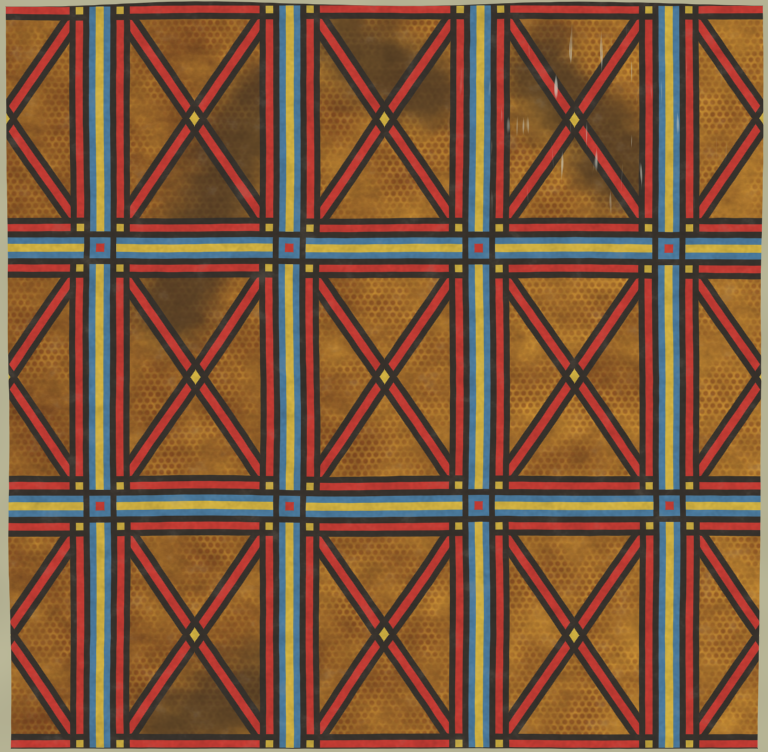
Write a Shadertoy shader that draws this pattern.

```glsl
// Painted cloth: blue and yellow bands frame amber panels, each crossed by a red X
float pixel;

vec2 hash2(vec2 p) {
    vec3 h = fract(p.xyx * vec3(0.1031, 0.1030, 0.0973));
    h += dot(h, h.yzx + 33.33);
    return fract((h.xx + h.yz) * h.zy);
}

// Gradient noise, about -0.7 to 0.7
float corner(vec2 cell, vec2 offset) {
    return dot(hash2(cell + offset + 50.0) * 2.0 - 1.0, -offset);
}
float noise(vec2 p) {
    vec2 i = floor(p), f = p - i, u = f * f * (3.0 - 2.0 * f);
    vec4 k;
    for (int n = 0; n < 4; n++) {
        vec2 o = vec2(n & 1, n >> 1);
        k[n] = corner(i, o) + dot(hash2(i + o + 50.0) * 2.0 - 1.0, f);
    }
    return mix(mix(k.x, k.y, u.x), mix(k.z, k.w, u.x), u.y);
}

float fbm(vec2 p) {
    float sum = 0.0, gain = 1.0;
    for (int n = 0; n < 4; n++) {
        sum += gain * noise(p);
        p = p * 2.03 + 7.1;
        gain *= 0.55;
    }
    return sum;
}

// Antialiased x < edge, and lo < x < hi
float under(float x, float edge) { return clamp((edge - x) / pixel + 0.5, 0.0, 1.0); }
float within(float x, float lo, float hi) { return under(x, hi) - under(x, lo); }

float segment(vec2 p, vec2 a, vec2 b) {
    vec2 ab = b - a;
    return length(p - a - ab * clamp(dot(p - a, ab) / dot(ab, ab), 0.0, 1.0));
}

// Staggered small dots: 1 at each centre
float honeycomb(vec2 p) {
    vec2 size = vec2(0.037, 0.064);
    vec2 a = (fract(p / size) - 0.5) * size;
    vec2 b = (fract(p / size + 0.5) - 0.5) * size;
    return 1.0 - smoothstep(0.006, 0.019, min(length(a), length(b)));
}

// Amber ground with dots, blotches and soft shadows
vec3 panel(vec2 p) {
    float blotch = fbm(p * vec2(2.6, 4.2));
    float grain = fbm(p * vec2(13.0, 19.0) + 3.0);
    float light = 0.52 + 0.45 * blotch + 0.24 * grain + 0.07 * (p.x - 2.0);
    vec3 col = mix(vec3(0.44, 0.25, 0.10), vec3(0.82, 0.58, 0.19), clamp(light, 0.0, 1.0));
    float stamp = honeycomb(p) * smoothstep(-0.5, 0.5, noise(p * 4.0 + 20.0) + grain * 0.4);
    col = mix(col, vec3(0.42, 0.17, 0.07), 0.55 * stamp);
    float fold = segment(p, vec2(0.90, 2.35), vec2(1.36, 3.4));
    fold = min(fold, segment(p, vec2(1.75, 3.75), vec2(2.2, 3.5)));
    fold = min(fold, segment(p, vec2(2.85, 3.55), vec2(3.3, 3.05)));
    fold = min(fold, segment(p, vec2(0.95, 0.15), vec2(1.4, 0.35)));
    float shade = 1.0 - smoothstep(0.06, 0.34, fold + 0.13 * blotch);
    return mix(col, vec3(0.27, 0.20, 0.12), 0.72 * shade);
}

void mainImage(out vec4 fragColor, in vec2 fragCoord) {
    // One unit is one repeat across
    vec2 p = fragCoord / iResolution.x * 4.048;
    pixel = 1.3 * 4.048 / iResolution.x;
    vec2 cloth = p + 0.014 * vec2(noise(p * 1.4), noise(p * 1.4 + 9.0));
    cloth += 0.002 * vec2(noise(p * 14.0), noise(p * 14.0 + 5.0));

    // Distances to the nearest band crossing and to the panel centre
    vec2 cell = vec2(1.0, 1.36);
    vec2 node = abs(mod(cloth - vec2(0.527, 1.297) + cell * 0.5, cell) - cell * 0.5);
    vec2 centre = cell * 0.5 - node;
    float near = min(node.x, node.y), far = max(node.x, node.y);
    vec2 slant = centre * vec2(0.825, 0.565);
    float diagonal = abs(slant.x - slant.y), crossing = slant.x + slant.y;

    vec3 ink = vec3(0.19, 0.17, 0.15), red = vec3(0.77, 0.21, 0.18);
    vec3 blue = vec3(0.27, 0.47, 0.62), yellow = vec3(0.83, 0.70, 0.24);

    // Panel and X
    vec3 col = panel(cloth);
    col = mix(col, ink, under(diagonal, 0.053));
    col = mix(col, red, under(diagonal, 0.021) * (1.0 - under(crossing, 0.055)));
    col = mix(col, yellow, under(crossing, 0.022));

    // Red frame with yellow corner squares
    float rail = within(near, 0.087, 0.126);
    col = mix(col, ink, under(near, 0.158));
    col = mix(col, red, rail * (1.0 - under(far, 0.158)));
    col = mix(col, yellow * 0.95, rail * within(far, 0.087, 0.126));

    // Blue bands, yellow stripe and crossing block
    col = mix(col, blue, under(near, 0.055) * (1.0 - within(far, 0.055, 0.086)));
    col = mix(col, yellow, under(near, 0.021) * (1.0 - under(far, 0.086)));
    col = mix(col, red, under(far, 0.022));

    // Creases, faded paint and shiny streaks
    float crease = fbm(p * vec2(9.0, 11.0) + 31.0);
    col *= 1.0 + 0.13 * crease + 0.08 * noise(p * 50.0);
    col = mix(col, vec3(0.48, 0.45, 0.40), 0.08 + 0.20 * smoothstep(0.1, 0.8, crease));
    float glossy = 1.0 - smoothstep(0.3, 1.0, length((p - vec2(3.1, 3.3)) * vec2(1.1, 1.5)));
    float streak = smoothstep(0.30, 0.52, noise(p * vec2(38.0, 5.0) + 2.0));
    col = mix(col, vec3(0.82, 0.82, 0.76), 0.75 * streak * glossy);

    // Uneven cloth edge against a pale wall
    vec2 low = vec2(0.058 - 0.007 * p.y, 0.018);
    vec2 high = vec2(3.995 + 0.008 * p.y, 3.94 - 0.012 * cos(p.x * 3.0));
    vec2 outside = max(low - cloth, cloth - high);
    vec3 wall = vec3(0.71, 0.70, 0.58) * (1.0 + 0.06 * noise(p * 3.0));
    fragColor = vec4(mix(wall, col, under(max(outside.x, outside.y), 0.0)), 1.0);
}
```
